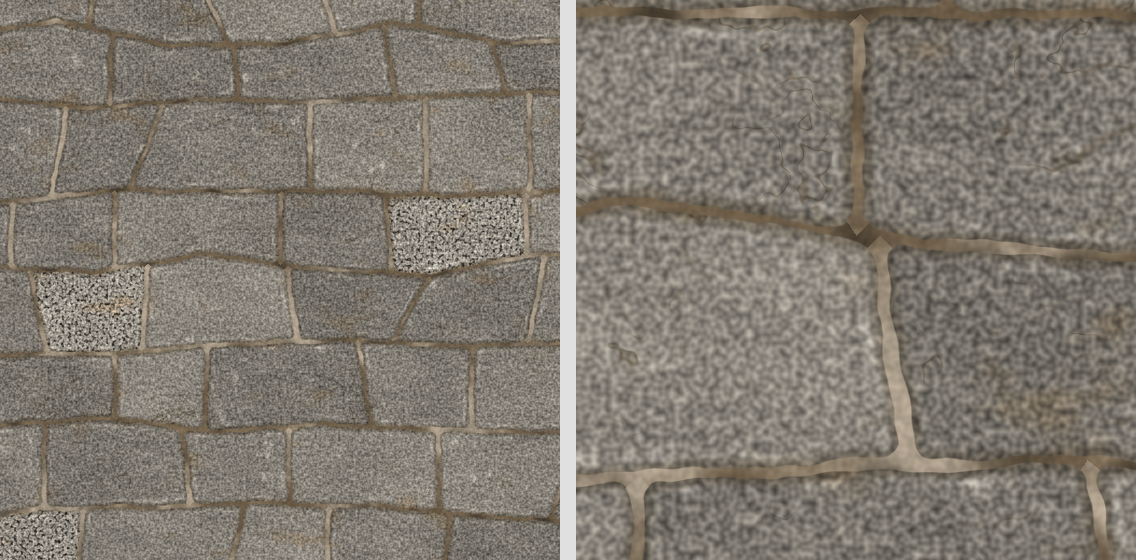
Left: the whole. Right: its middle third, enlarged.
A WebGL 2 fragment shader for this texture:

```glsl
#version 300 es
precision highp float;
// Weathered grey stone wall: uneven courses split by slanted joints.
// Bent bed lines and jittered joints give a rounded distance to the mortar;
// gradient noise adds grain, relief, creases, scuffs and rust stains.

uniform vec2 u_resolution;
out vec4 fragColor;

float hash(vec2 p) {
    vec3 q = fract(p.xyx * vec3(0.1031, 0.1030, 0.0973));
    q += dot(q, q.yzx + 33.33);
    return fract((q.x + q.y) * q.z);
}

float cornerSlope(vec2 cell, vec2 offset) {
    float angle = 6.2832 * hash(cell);
    return dot(vec2(cos(angle), sin(angle)), offset);
}

// Gradient noise, roughly -0.7 to 0.7
float noise(vec2 p) {
    vec2 i = floor(p), f = fract(p), e = vec2(0, 1);
    vec2 s = f * f * f * (f * (f * 6.0 - 15.0) + 10.0);
    return mix(mix(cornerSlope(i, f), cornerSlope(i + e.yx, f - e.yx), s.x),
               mix(cornerSlope(i + e, f - e), cornerSlope(i + 1.0, f - 1.0), s.x), s.y);
}

float fbm(vec2 p) {
    float sum = 0.0, gain = 1.0;
    for (int i = 0; i < 4; i++) {
        sum += gain * noise(p);
        p = mat2(1.6, 1.2, -1.2, 1.6) * p + 17.3;
        gain *= 0.55;
    }
    return sum;
}

// Height of a bed line, in courses, bent at irregular knots
float bedLine(float row, float x) {
    float u = x * 5.0 + 7.0 * hash(vec2(row, 3.0)), k = floor(u);
    float bend = mix(hash(vec2(k, row + 40.0)), hash(vec2(k + 1.0, row + 40.0)), u - k);
    return row + 0.2 * (hash(vec2(row, 8.0)) - 0.5) + 0.32 * (bend - 0.5);
}

// Position of an upright joint, in stone widths, at height v in its course
float joint(float col, float row, float v) {
    float slant = 2.0 * hash(vec2(col + 70.0, row)) - 1.0;
    return col + 0.42 * (hash(vec2(col + 20.0, row + 5.0)) - 0.5)
         + 0.32 * slant * slant * slant * (v - 0.5);
}

void main() {
    vec2 p = gl_FragCoord.xy / u_resolution.y;
    float px = 1.0 / u_resolution.y;
    vec2 q = p + 0.005 * vec2(noise(p * 15.0), noise(p * 15.0 + 31.0))
               + 0.0028 * vec2(noise(p * 55.0 + 9.0), noise(p * 55.0 + 53.0));

    // Course and stone that hold this point
    float y = q.y * 7.0 + 0.35, row = floor(y);
    if (y < bedLine(row, q.x)) row--;
    else if (y >= bedLine(row + 1.0, q.x)) row++;
    float bottom = bedLine(row, q.x), top = bedLine(row + 1.0, q.x);
    float v = (y - bottom) / (top - bottom);
    float x = q.x * 4.5 + row * 0.47 + 0.35 * hash(vec2(row, 15.0)), col = floor(x);
    if (x < joint(col, row, v)) col--;
    else if (x >= joint(col + 1.0, row, v)) col++;
    vec2 stone = vec2(col, row);

    // Distance to the mortar centre, with rounded corners
    vec2 gap = vec2(min(x - joint(col, row, v), joint(col + 1.0, row, v) - x) / 4.5,
                    min(y - bottom, top - y) / 7.0);
    vec2 inset = 0.014 - gap;
    float d = 0.014 - length(max(inset, 0.0)) - min(max(inset.x, inset.y), 0.0);

    // Stone tone, grain and relief
    vec2 s = p + 3.7 * vec2(hash(stone + 11.0), hash(stone + 23.0));
    float granite = step(0.91, hash(stone + 61.0));
    float patches = fbm(s * 7.0);
    float grain = 0.21 * noise(p * 260.0) + 0.15 * noise(p * 141.0 + 5.0);
    float relief = fbm(s * vec2(13, 20)) - fbm((s + vec2(0.002, 0.005)) * vec2(13, 20));
    float tone = 0.487 + 0.07 * (hash(stone + 37.0) - 0.5) + 0.045 * patches
               + grain + 0.11 * relief;
    float speckle = smoothstep(0.02, 0.38, noise(p * 165.0 + 80.0));
    tone += granite * (0.12 - 0.3 * speckle + 0.5 * grain);
    vec3 color = tone * vec3(1.04, 1.0, 0.935);

    // Creases, pale scuffs and rust stains
    float ridge = abs(noise(s * vec2(10, 24) + 1.2 * fbm(s * 18.0)));
    float crease = (1.0 - smoothstep(0.0, 0.07, ridge)) * smoothstep(0.1, 0.5, fbm(s * 9.0 + 44.0));
    color *= 1.0 - crease * vec3(0.2, 0.24, 0.3);
    float scuff = smoothstep(0.2, 0.6, fbm(s * 38.0 + 12.0)) * smoothstep(0.05, 0.5, fbm(s * 8.0 + 71.0));
    color += 0.16 * scuff * vec3(1.0, 0.98, 0.93);
    float rust = smoothstep(0.25, 0.75, fbm(s * vec2(9, 15) + 90.0));
    color *= mix(vec3(1), vec3(0.98, 0.88, 0.74), 0.6 * rust);

    // Worn rim: a sooty edge and a broken pale line inside it
    float wear = fbm(p * 24.0 + 7.0);
    float edge = 1.0 - smoothstep(0.003, 0.012 + 0.004 * wear, d);
    color *= 1.0 - edge * vec3(0.2, 0.23, 0.28);
    float rim = smoothstep(0.006, 0.011, d) * (1.0 - smoothstep(0.011, 0.017, d));
    color += 0.13 * rim * smoothstep(0.0, 0.5, wear);

    // Mortar: brown, with pale lime mostly in the upright joints
    float upright = step(gap.x, gap.y);
    float lime = smoothstep(-0.1, 0.4, noise(p * 6.0 + 27.0) + 0.2 * upright - 0.08 + 0.25 * wear);
    float halfWidth = 0.0027 + 0.0014 * lime + 0.0012 * noise(p * 20.0 + 63.0);
    vec3 mortar = mix(vec3(0.44, 0.375, 0.29), vec3(0.64, 0.59, 0.52), lime);
    mortar *= 1.0 + 0.6 * grain + 0.2 * wear;
    float soil = smoothstep(0.1, 0.5, noise(p * 17.0 + 50.0)) * (1.0 - upright);
    mortar *= 1.0 - 0.4 * soil;
    color = mix(mortar, color, smoothstep(halfWidth - px, halfWidth + px, d));

    fragColor = vec4(clamp(color, 0.0, 1.0), 1.0);
}
```
